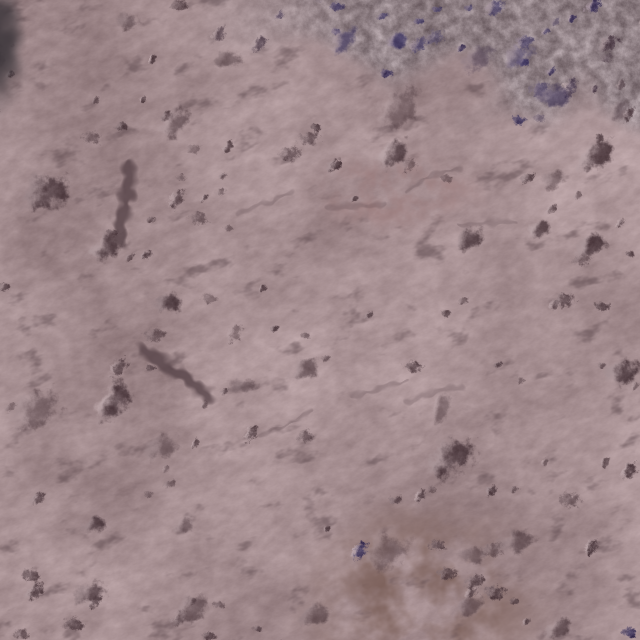
Give the GLSL for this texture, as a WebGL 1 fragment shader.

```glsl
precision highp float;
// Dusty mauve ground with scattered pebbles, twigs and a bluish gravel edge.
uniform vec2 u_resolution;

const vec3 DUST = vec3(0.645, 0.555, 0.565);
const vec3 ROSE = vec3(0.61, 0.48, 0.48);
const vec3 BROWN = vec3(0.47, 0.36, 0.33);
const vec3 GREY = vec3(0.54, 0.49, 0.51);
const vec3 SHADOW = vec3(0.34, 0.265, 0.285);
const vec3 BLUE = vec3(0.28, 0.25, 0.43);
const vec3 PALE = vec3(0.78, 0.70, 0.71);
const vec3 CORNER = vec3(0.22, 0.20, 0.22);

float hash(vec2 p) {
  return fract(sin(dot(p, vec2(127.1, 311.7))) * 43758.545);
}

vec2 hash2(vec2 p) {
  return vec2(hash(p), hash(p + 41.7));
}

vec2 rotate(vec2 p, float angle) {
  float c = cos(angle), s = sin(angle);
  return vec2(c * p.x + s * p.y, c * p.y - s * p.x);
}

float cornerGradient(vec2 corner, vec2 offset) {
  float angle = 6.2832 * hash(corner);
  return dot(vec2(cos(angle), sin(angle)), offset);
}

// Gradient noise, roughly -0.7 to 0.7
float noise(vec2 p) {
  vec2 i = floor(p), f = fract(p);
  vec2 u = f * f * f * (f * (f * 6.0 - 15.0) + 10.0);
  vec2 e = vec2(1.0, 0.0);
  float low = mix(cornerGradient(i, f), cornerGradient(i + e, f - e), u.x);
  float high = mix(cornerGradient(i + e.yx, f - e.yx),
                   cornerGradient(i + e.xx, f - e.xx), u.x);
  return mix(low, high, u.y);
}

float fbm(vec2 p) {
  float sum = 0.0, weight = 0.6;
  for (int i = 0; i < 4; i++) {
    sum += weight * noise(p);
    p = rotate(p, 0.6) * 2.03 + 7.1;
    weight *= 0.55;
  }
  return sum;
}

// Soft round zone that fades out from its centre
float zone(vec2 p, vec2 centre, vec2 radius) {
  return 1.0 - smoothstep(0.2, 1.0, length((p - centre) / radius));
}

float gravelMask(vec2 p) {
  float border = 1.03 - 0.24 * p.x + 0.14 * noise(p * 9.0);
  return smoothstep(-0.02, 0.08, p.y - border) * smoothstep(0.25, 0.6, p.x);
}

vec3 groundColor(vec2 p) {
  float patches = fbm(p * 3.5 + 3.0);
  float mottling = fbm(rotate(p, 0.3) * vec2(10.0, 17.0) + 5.0);
  float grain = fbm(rotate(p, 0.35) * vec2(38.0, 62.0));
  vec3 color = DUST + 0.15 * patches + 0.07 * mottling + 0.085 * grain;
  float rust = zone(p, vec2(0.62, 0.70), vec2(0.17, 0.08));
  color = mix(color, ROSE, rust * clamp(0.3 + 1.5 * fbm(p * 22.0), 0.0, 0.8));
  float stain = zone(p, vec2(0.66, 0.06), vec2(0.24, 0.2));
  color = mix(color, BROWN, stain * clamp(0.4 + 1.8 * fbm(p * 13.0), 0.0, 0.85));
  float smudge = smoothstep(0.15, 0.5, fbm(rotate(p, 0.3) * vec2(14.0, 25.0) + 9.0));
  color = mix(color, SHADOW, 0.5 * smudge);
  vec3 gravel = GREY + 0.35 * fbm(p * 55.0) + 0.2 * fbm(p * 14.0);
  return mix(color, gravel, 0.8 * gravelMask(p));
}

// Jittered rough stones, lit from the left and shaded on the right
vec3 addPebbles(vec3 color, vec2 p, float count, float chance, float radius, float seed) {
  float roughness = fbm(p * 1.1 / radius + seed);
  for (int j = -1; j <= 1; j++) {
    for (int i = -1; i <= 1; i++) {
      vec2 id = floor(p * count) + vec2(float(i), float(j));
      vec2 pick = hash2(id + seed), form = hash2(id + seed + 17.3);
      vec2 centre = (id + 0.15 + 0.7 * hash2(id + seed + 5.9)) / count;
      float size = radius * mix(0.55, 1.3, form.y * form.y);
      vec2 local = (p - centre) / size;
      vec2 turned = rotate(local, 0.4 + 1.2 * (form.x - 0.5)) / vec2(1.35, 0.9);
      float cover = 1.0 - smoothstep(0.55, 1.25, length(turned) + 1.1 * roughness);
      float gravel = gravelMask(centre);
      float likely = chance * (1.0 + 2.0 * noise(centre * 5.0 + seed)) + 0.5 * gravel;
      float blueness = max(gravel * smoothstep(1.0, 0.8, centre.x), 0.8 * step(0.92, pick.y));
      vec3 shade = mix(SHADOW, BLUE, 0.9 * blueness) + 0.2 * roughness;
      float lit = smoothstep(-0.15, 0.75, dot(local, vec2(-0.94, 0.34)) + 0.6 * roughness);
      vec3 stone = mix(shade, PALE, lit * mix(0.25, 1.0, form.x));
      color = mix(color, stone, cover * step(pick.x, likely) * mix(0.45, 1.0, pick.y));
    }
  }
  return color;
}

// Ragged line through a centre
float twig(vec2 p, vec2 centre, float angle, float halfLength, float width) {
  vec2 local = rotate(p - centre, angle);
  local.y += 0.01 * noise(p * 16.0) + 0.006 * noise(p * 60.0);
  float along = max(abs(local.x) - halfLength, 0.0);
  float thickness = width * (1.0 + 1.3 * noise(p * 55.0));
  return 1.0 - smoothstep(0.3, 1.5, length(vec2(along, local.y)) / thickness);
}

vec3 addTwigs(vec3 color, vec2 p) {
  for (int i = 0; i < 9; i++) {
    float k = float(i);
    float thick = step(k, 1.5);
    vec2 centre = vec2(0.23 + 0.07 * k, 0.70 - 0.31 * mod(k, 2.0)) + 0.1 * (hash2(vec2(k, 2.0)) - 0.5);
    float angle = mix(0.25 + 0.5 * (hash(vec2(k, 8.0)) - 0.5), 1.45 + 1.1 * k, thick);
    float cover = twig(p, centre, angle, mix(0.045, 0.06, thick), mix(0.004, 0.010, thick));
    color = mix(color, SHADOW, cover * mix(0.25, 0.8, thick));
  }
  return color;
}

void main() {
  vec2 p = gl_FragCoord.xy / u_resolution;
  vec3 color = addTwigs(groundColor(p), p);
  color = addPebbles(color, p, 24.0, 0.19, 0.0095, 3.0);
  color = addPebbles(color, p, 9.0, 0.40, 0.024, 29.0);
  float corner = zone(p + 0.02 * noise(p * 30.0), vec2(-0.01, 0.93), vec2(0.06, 0.13));
  gl_FragColor = vec4(mix(color, CORNER, 0.85 * corner), 1.0);
}
```
